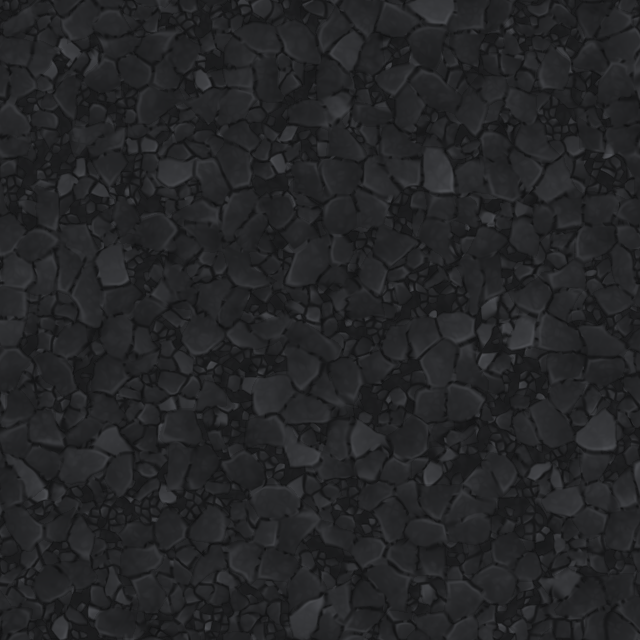
A WebGL 1 fragment shader for this texture:

```glsl
precision highp float;
// Dark asphalt: soft angular stones in three sizes, packed in near-black binder.

uniform vec2 u_resolution;

const vec3 COOL_TINT = vec3(0.982, 1.0, 1.05);
const float BINDER = 0.108;
const float BODY = 0.153;

struct Grain {
  float edge;   // 0 on the seam, growing towards the middle
  vec2 offset;  // position relative to the grain centre
  vec3 rnd;     // random values of this grain
};

vec3 hash3(vec2 p) {
  vec3 q = fract(p.xyx * vec3(0.1031, 0.1030, 0.0973));
  q += dot(q, q.yxz + 33.33);
  return fract((q.xxy + q.yzz) * q.zyx);
}

mat2 rotation(float angle) {
  float c = cos(angle), s = sin(angle);
  return mat2(c, s, -s, c);
}

// Layered sines that bend the seams.
vec2 warp(vec2 p, float amount) {
  vec2 w = sin(p.yx * 61.0 + vec2(0.4, 2.1) + 2.0 * sin(p * 37.0));
  w += 0.5 * sin(p.yx * 143.0 + vec2(1.7, 0.3) + 2.0 * sin(p * 89.0));
  return p + amount * w;
}

// Cellular noise in which each cell has its own stretch and direction.
Grain findGrain(vec2 p, float seed, float stretch) {
  vec2 cell = floor(p), f = fract(p);
  float nearest = 9.0, second = 9.0;
  Grain g = Grain(0.0, vec2(0.0), vec3(0.0));
  for (int y = -1; y <= 1; y++) {
    for (int x = -1; x <= 1; x++) {
      vec2 corner = vec2(float(x), float(y));
      vec3 place = hash3(cell + corner + seed);
      vec2 offset = f - corner - 0.08 - 0.84 * place.xy;
      vec2 local = rotation(place.z * 6.283) * offset;
      float d = length(local * vec2(1.0 / stretch, stretch));
      if (d < nearest) {
        second = nearest;
        nearest = d;
        g.offset = offset;
        g.rnd = hash3(cell + corner + seed + 57.0);
      } else {
        second = min(second, d);
      }
    }
  }
  g.edge = second - nearest;
  return g;
}

// Grey of one grain: own tone, rare pale ones, a tilted face and a lit rim.
float grainShade(Grain g, float pale, float rimWidth) {
  vec2 tilt = rotation(g.rnd.y * 6.283) * vec2(1.0, 0.0);
  float facing = dot(g.offset, tilt);
  float rim = 1.0 - smoothstep(0.0, rimWidth, abs(g.edge - 1.4 * rimWidth));
  float lit = smoothstep(0.1, 0.5, facing);
  float tone = BODY + 0.030 * (g.rnd.x - 0.5);
  return tone + pale * smoothstep(0.82, 1.0, g.rnd.x) + 0.03 * facing + 0.045 * rim * lit;
}

// Lays a layer of grains over the shade below; only a share of the cells is filled.
float addGrains(float below, Grain g, float share, float seam, float pale) {
  float filled = step(g.rnd.z, share);
  float mask = filled * smoothstep(0.1 * seam, seam, g.edge);
  float shadow = 1.0 - 0.14 * filled * (1.0 - smoothstep(0.0, seam, g.edge));
  return mix(below * shadow, grainShade(g, pale, 0.8 * seam), mask);
}

// Soft blotches centred on zero.
float mottle(vec2 p, float seed) {
  Grain g = findGrain(p, seed, 1.1);
  return smoothstep(0.0, 0.6, g.edge) * (g.rnd.x - 0.35) - 0.05;
}

void main() {
  vec2 p = gl_FragCoord.xy / u_resolution.y;
  vec2 bent = warp(p, 0.0022);

  float shade = BINDER;
  shade = addGrains(shade, findGrain(bent * 72.0, 11.0, 1.15), 0.62, 0.50, 0.085);
  shade = addGrains(shade, findGrain(bent * 36.0, 23.0, 1.25), 0.60, 0.30, 0.075);
  shade = addGrains(shade, findGrain(bent * 20.0, 41.0, 1.20), 0.62, 0.20, 0.055);

  // Worn surface within the stones
  shade += 0.030 * mottle(bent * 48.0, 67.0) + 0.022 * mottle(bent * 95.0, 83.0);

  gl_FragColor = vec4(shade * COOL_TINT, 1.0);
}
```
